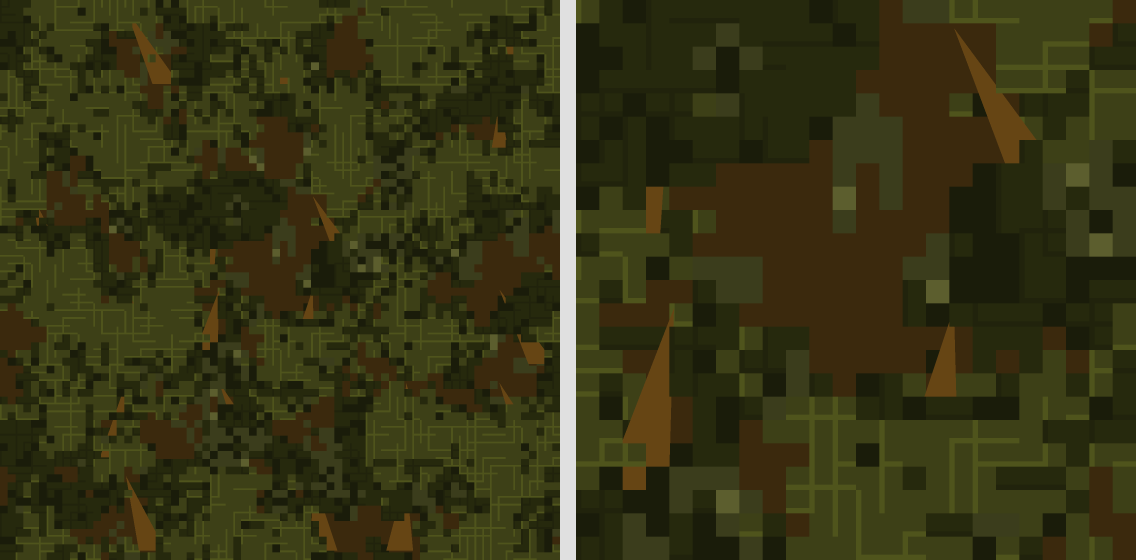
Left: the whole. Right: its middle third, enlarged.
Give the GLSL for this texture, as a Shadertoy shader.

```glsl
// Blocky woodland camouflage: mossy green plates on a fine cell grid, pitted by
// dark specks and dashes, with brown earth in the gaps and a few orange slivers.
// Layered noise picks a material per cell; thin pale seams follow the cell edges.
#define CELLS 72.0        // cells across the canvas
#define PLATE_SIZE 7.0    // cells per large noise feature
#define GAP_LEVEL 0.42    // plate noise below this is a gap
#define EARTH_LEVEL 0.54  // earth noise above this turns a gap brown
#define SPECK_SHARE 0.19  // chance of each kind of dark mark at a plate edge
#define SEAM_SHARE 0.40   // share of cell edges that carry a seam
#define SEAM_WIDTH 0.23   // seam width in cells
#define SLIVER_TILE 12.0  // cells per orange sliver tile

const vec3 LEAF = vec3(0.24, 0.25, 0.09);
const vec3 SEAM = vec3(0.31, 0.33, 0.11);
const vec3 SHADE = vec3(0.15, 0.16, 0.05);
const vec3 DEEP = vec3(0.10, 0.11, 0.04);
const vec3 EARTH = vec3(0.23, 0.16, 0.05);
const vec3 ORANGE = vec3(0.40, 0.27, 0.08);
const vec3 MOSS = vec3(0.23, 0.24, 0.11);
const vec3 PALE = vec3(0.36, 0.37, 0.18);

float hash(vec2 p) {
    vec3 q = fract(p.xyx * vec3(0.1031, 0.1030, 0.0973));
    q += dot(q, q.yzx + 33.33);
    return fract((q.x + q.y) * q.z);
}

float valueNoise(vec2 p) {
    vec2 i = floor(p), f = fract(p);
    f = f * f * (3.0 - 2.0 * f);
    return mix(mix(hash(i), hash(i + vec2(1, 0)), f.x),
               mix(hash(i + vec2(0, 1)), hash(i + vec2(1, 1)), f.x), f.y);
}

float patches(vec2 cell, float seed) {
    vec2 p = cell + seed;
    return 0.65 * valueNoise(p / PLATE_SIZE) + 0.35 * valueNoise(p / 3.0 + 57.0);
}

// Single dark cells and short dashes, denser towards the plate edges
bool isSpeck(vec2 cell, float plate) {
    float share = SPECK_SHARE * (1.0 - smoothstep(0.40, 0.78, plate));
    float row = hash(floor(vec2((cell.x + cell.y * 2.0) / 3.0, cell.y)) + 211.0);
    float column = hash(floor(vec2(cell.x, (cell.y + cell.x * 2.0) / 3.0)) + 377.0);
    return min(hash(cell + 131.0), min(row, column)) < share;
}

// Pale lines, a few cells long, on the left and lower cell edges
float seamMask(vec2 cell, vec2 local) {
    float upright = hash(floor(vec2(cell.x, (cell.y + cell.x) / 3.0)) + 509.0);
    float level = hash(floor(vec2((cell.x + cell.y) / 3.0, cell.y)) + 613.0);
    bool onUpright = local.x < SEAM_WIDTH && upright < SEAM_SHARE;
    bool onLevel = local.y < SEAM_WIDTH && level < SEAM_SHARE;
    return onUpright || onLevel ? 1.0 : 0.0;
}

// A slanted wedge that widens downwards in some tiles
bool inSliver(vec2 p) {
    vec2 tile = floor(p / SLIVER_TILE);
    vec2 q = fract(p / SLIVER_TILE);
    float drop = 0.9 - q.y;
    float slant = hash(tile + 71.0) - 0.35;
    float axis = 0.35 + slant * drop;
    return hash(tile + 17.0) < 0.6 && drop > 0.0 && drop < 0.8
        && abs(q.x - axis) < 0.18 * drop;
}

vec3 camouflage(vec2 p) {
    vec2 cell = floor(p);
    float plate = patches(cell, 20.0) + 0.15 * (hash(cell + 83.0) - 0.5);
    float earth = patches(cell, 340.0);
    float tone = hash(cell + 419.0);
    float seam = seamMask(cell, fract(p));

    // Orange slivers lie over the earth patches
    if (earth > 0.50 && plate < 0.50 && inSliver(p)) return ORANGE;

    // Shadow, used both for gaps and for specks
    vec3 shadow = tone < 0.22 ? DEEP : SHADE;
    shadow = mix(shadow, DEEP, 0.45 * seam);

    if (plate < GAP_LEVEL) {
        float moss = valueNoise(cell / 3.0 + 151.0);
        if (moss > 0.70 && tone > 0.4) return tone > 0.96 ? PALE : MOSS;
        return earth > EARTH_LEVEL ? EARTH : shadow;
    }
    if (isSpeck(cell, plate)) return shadow;
    return mix(LEAF, SEAM, seam);
}

void mainImage(out vec4 fragColor, in vec2 fragCoord) {
    // Average 3 by 3 samples per pixel for smooth edges
    float scale = CELLS / min(iResolution.x, iResolution.y);
    vec3 color = vec3(0.0);
    for (int y = -1; y <= 1; y++)
        for (int x = -1; x <= 1; x++)
            color += camouflage((fragCoord + vec2(x, y) / 3.0) * scale);
    fragColor = vec4(color / 9.0, 1.0);
}
```
